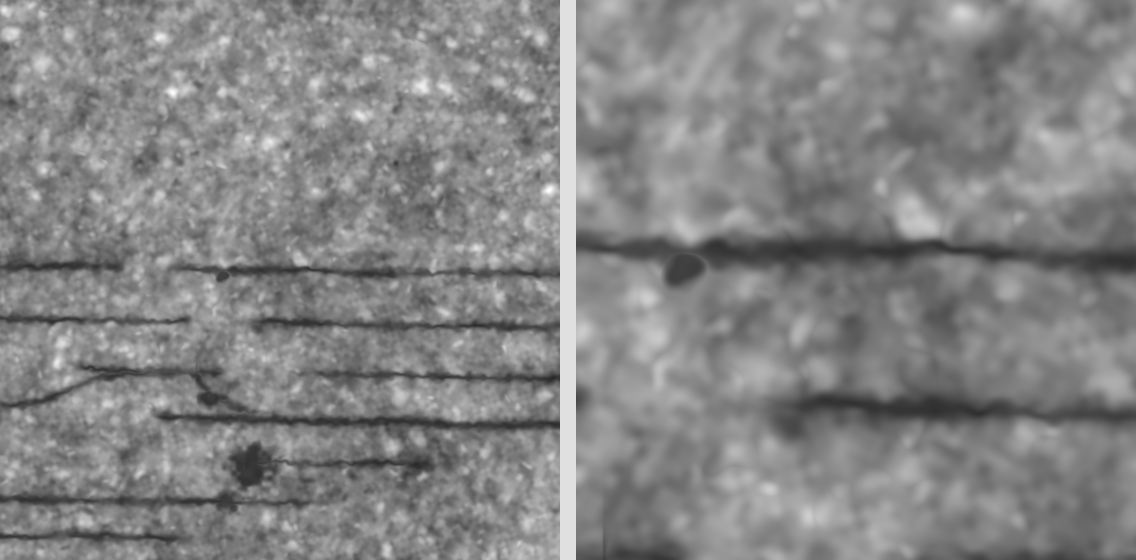
Left, the full canvas; right, a detail of the centre.
Write a WebGL 1 fragment shader that draws this texture.

```glsl
precision highp float;
// Grey fine-grained stone with pale specks and dark, nearly level cracks.
uniform vec2 u_resolution;

const float MATRIX_GREY = 0.528;
const float CRACK_GREY = 0.20;
const float FINE_CONTRAST = 0.13;
const float MEDIUM_CONTRAST = 0.18;
const float BROAD_CONTRAST = 0.13;
const float STRIA_CONTRAST = 0.07;
const float LARGE_GRAIN_LIGHT = 0.30;
const float SMALL_GRAIN_LIGHT = 0.16;
const float PORE_DARK = 0.16;
const float TOP_CRACK_Y = 0.525;
const float CRACK_SPACING = 0.08;
const float CRACK_SAG = 0.028;
const float CRACK_TILT = 0.016;
const float CRACK_WIDTH = 0.0082;

float hash(vec2 p) {
  vec3 q = fract(vec3(p.xyx) * 0.1031);
  q += dot(q, q.yzx + 33.33);
  return fract((q.x + q.y) * q.z);
}

float noise(vec2 p) {
  vec2 cell = floor(p);
  vec2 f = fract(p);
  f = f * f * (3.0 - 2.0 * f);
  return mix(mix(hash(cell), hash(cell + vec2(1.0, 0.0)), f.x),
             mix(hash(cell + vec2(0.0, 1.0)), hash(cell + 1.0), f.x), f.y);
}

vec2 rotate(vec2 p, float angle) {
  float c = cos(angle);
  float s = sin(angle);
  return vec2(c * p.x - s * p.y, s * p.x + c * p.y);
}

// Soft scattered spots; radii are in units of one cell.
float grains(vec2 p, float cells, float share, float minRadius, float maxRadius, float seed) {
  vec2 q = p * cells + seed;
  vec2 base = floor(q);
  float light = 0.0;
  for (int y = -1; y <= 1; y++) {
    for (int x = -1; x <= 1; x++) {
      vec2 cell = base + vec2(float(x), float(y));
      vec2 jitter = vec2(hash(cell + 3.7), hash(cell + 19.3));
      vec2 offset = rotate(q - cell - 0.2 - 0.6 * jitter, 6.28 * hash(cell + 41.1));
      float stretch = mix(1.0, 1.25, hash(cell + 57.9));
      float radius = mix(minRadius, maxRadius, hash(cell + 73.3));
      float spot = 1.0 - smoothstep(0.1 * radius, 1.5 * radius,
                                    length(offset * vec2(stretch, 1.0 / stretch)));
      float strength = mix(0.35, 1.0, hash(cell + 91.7));
      light = max(light, spot * strength * step(hash(cell + 7.9), share));
    }
  }
  return light;
}

float band(float x, float start, float end) {
  return smoothstep(start - 0.015, start + 0.015, x)
       * (1.0 - smoothstep(end - 0.04, end + 0.04, x));
}

// Dark core with a faint wide halo.
float line(float offset, float width) {
  float d = abs(offset) / width;
  return 0.87 * exp(-d * d) + 0.13 * exp(-0.12 * d * d);
}

// Level cracks, each with its own extent and some with a gap.
float levelCracks(vec2 p) {
  float dark = 0.0;
  for (int i = 0; i < 7; i++) {
    float row = float(i);
    float wave = noise(vec2(p.x * 7.0, row * 9.0)) + 0.4 * noise(vec2(p.x * 40.0, row * 5.0));
    float y = TOP_CRACK_Y - CRACK_SPACING * row - CRACK_SAG * sin(3.1416 * row / 6.0)
            - CRACK_TILT * p.x + 0.007 * (wave - 0.7);
    float start = row > 1.5 && row < 4.5 ? 0.14 * (row - 1.0) : -0.1;
    float end = row < 3.5 ? 1.1 : 1.0 - 0.22 * (row - 3.0);
    float gap = row < 2.5 ? band(p.x, 0.22 + 0.12 * min(row, 1.5), 0.32 + 0.14 * min(row, 1.5)) : 0.0;
    float main3 = 1.0 - min(abs(row - 3.0), 1.0);
    float width = CRACK_WIDTH * (0.55 + 0.7 * noise(vec2(p.x * 45.0, row * 13.0)) + 0.25 * main3);
    float depth = 0.5 + 0.45 * noise(vec2(p.x * 18.0, row * 17.0))
                + 0.25 * noise(vec2(p.x * 70.0, row * 21.0)) + 0.25 * main3;
    dark = max(dark, line(p.y - y, width) * band(p.x, start, end) * (1.0 - gap) * min(depth, 1.0));
  }
  return dark;
}

// A rising crack that drops steeply into the main one.
float branchHeight(float x) {
  return 0.278 + 0.054 * smoothstep(0.04, 0.22, x)
       - 0.07 * (1.0 - exp(-max(x - 0.35, 0.0) / 0.035)) + 0.005 * (noise(vec2(x * 30.0, 4.0)) - 0.5);
}

float branchCrack(vec2 p) {
  float y = branchHeight(p.x);
  float slope = (branchHeight(p.x + 0.002) - y) / 0.002;
  float depth = 0.6 + 0.4 * noise(vec2(p.x * 40.0, 8.0));
  return line((p.y - y) / sqrt(1.0 + slope * slope), CRACK_WIDTH * 0.85) * band(p.x, -0.1, 0.47) * depth;
}

float pit(vec2 p, vec2 center, float radius) {
  float rough = noise(p * 55.0) + 0.8 * noise(p * 110.0) - 0.9;
  return 1.0 - smoothstep(0.35 * radius, 1.65 * radius, length(p - center) + 0.8 * rough * radius);
}

void main() {
  vec2 p = gl_FragCoord.xy / u_resolution;
  vec2 warp = vec2(noise(p * 75.0 + 5.0), noise(p * 75.0 + 60.0)) - 0.5;
  vec2 warped = p + 0.008 * warp;

  // Mottled matrix
  float grey = MATRIX_GREY;
  grey += FINE_CONTRAST * (noise(rotate(p, 0.5) * 125.0 + 90.0) - 0.5);
  grey += MEDIUM_CONTRAST * (noise(rotate(p, -0.4) * 56.0 + 70.0) - 0.5);
  grey += BROAD_CONTRAST * (noise(p * vec2(8.0, 11.0) + 20.0) - 0.5);
  grey += BROAD_CONTRAST * (noise(rotate(p, 0.3) * 24.0 + 50.0) - 0.5);
  grey += STRIA_CONTRAST * (noise(p * vec2(5.0, 50.0) + 35.0) - 0.5);
  grey += 0.08 * (1.0 - smoothstep(0.03, 0.2, length(p - vec2(0.97, 0.12))));
  grey -= 0.07 * (1.0 - smoothstep(0.03, 0.2, length((p - vec2(0.7, 0.17)) * vec2(0.8, 1.8))));

  // Pale grains and small pores
  float large = LARGE_GRAIN_LIGHT * grains(warped, 22.0, 0.32, 0.18, 0.38, 11.0);
  float small = SMALL_GRAIN_LIGHT * grains(warped, 46.0, 0.36, 0.25, 0.48, 137.0);
  grey += max(large, small);
  grey -= PORE_DARK * grains(warped, 30.0, 0.14, 0.2, 0.35, 211.0);

  // Cracks and pits
  float fray = noise(p * vec2(110.0, 140.0) + 15.0) - 0.5;
  vec2 ragged = p + vec2(0.0, 0.005 * warp.y + 0.005 * fray);
  float dark = max(levelCracks(ragged), branchCrack(ragged));
  dark = max(dark, pit(p, vec2(0.45, 0.165), 0.038));
  dark = max(dark, pit(p, vec2(0.38, 0.285), 0.02));
  dark = max(dark, 0.9 * pit(p, vec2(0.41, 0.105), 0.02));
  dark = max(dark, 0.9 * pit(p, vec2(0.397, 0.507), 0.012));
  grey = mix(grey, CRACK_GREY + 0.15 * (grey - MATRIX_GREY), dark);

  gl_FragColor = vec4(vec3(clamp(grey, 0.0, 1.0)), 1.0);
}
```
